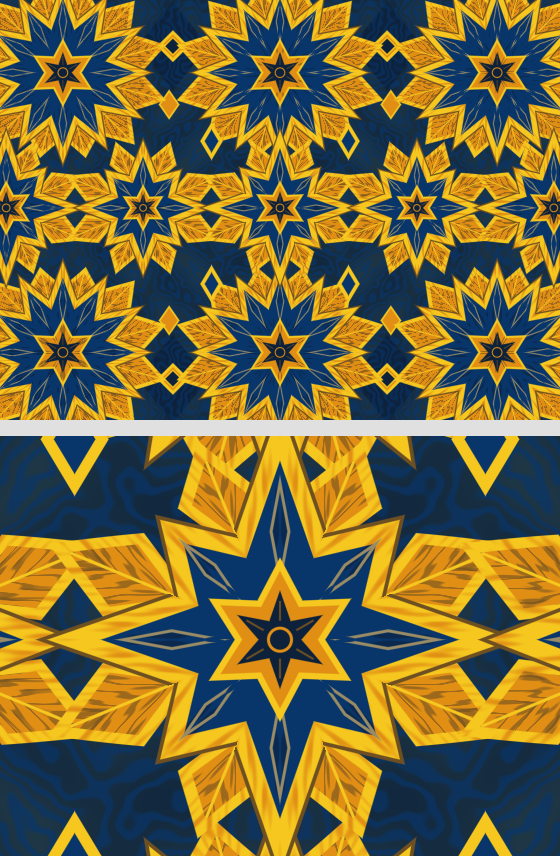
Top: the whole. Bottom: its middle third, enlarged.
Give the GLSL for this pattern, as a Shadertoy shader.

```glsl
// Ornamental gold and blue starbursts: two rows of three twelve-point stars with
// a row of eight-point stars between them, over an engraved navy ground.
// Angular folding builds the points and leaves; gradient noise adds brush wear.

const vec3 YELLOW = vec3(0.96, 0.78, 0.12);
const vec3 ORANGE = vec3(0.88, 0.56, 0.08);
const vec3 BROWN = vec3(0.43, 0.31, 0.13);
const vec3 BLUE = vec3(0.03, 0.21, 0.42);
const vec3 SLATE = vec3(0.13, 0.23, 0.28);
const vec3 INK = vec3(0.05, 0.13, 0.23);
const vec3 GREY = vec3(0.50, 0.54, 0.50);
const vec2 BIG_PITCH = vec2(0.517, 0.333);  // spacing, and row offset from the axis
const float SMALL_PITCH = 0.326;
const float AXIS_Y = -0.006;
const float HAIRLINE = 0.0012;
const float WEAR = 0.6;
const float PI = 3.14159265;

vec2 hashGradient(vec2 cell) {
    float a = fract(sin(dot(cell, vec2(127.1, 311.7))) * 43758.5) * 2.0 * PI;
    return vec2(cos(a), sin(a));
}

float gradientNoise(vec2 p) {
    vec2 i = floor(p), f = fract(p);
    vec2 u = f * f * f * (f * (f * 6.0 - 15.0) + 10.0), e = vec2(1, 0);
    float low = mix(dot(hashGradient(i), f), dot(hashGradient(i + e), f - e), u.x);
    float high = mix(dot(hashGradient(i + e.yx), f - e.yx),
                     dot(hashGradient(i + e.xx), f - e.xx), u.x);
    return mix(low, high, u.y);
}

void paint(inout vec3 c, vec3 color, float d) {
    float px = 0.8 / iResolution.y;
    c = mix(c, color, 1.0 - smoothstep(-px, px, d));
}

// x: along the nearest ray, y: distance from it, z: 1 on odd rays
vec3 foldRays(vec2 p, float n, float turn) {
    float s = PI / n, a = atan(p.x, p.y) + turn * s + s;
    float b = abs(mod(a, 2.0 * s) - s);
    return vec3(length(p) * vec2(cos(b), sin(b)), mod(floor(a / (2.0 * s)), 2.0));
}

float starEdge(vec2 q, float n, float tip, float valley) {
    vec2 edge = valley * vec2(cos(PI / n), sin(PI / n)) - vec2(tip, 0);
    return dot(q - vec2(tip, 0), normalize(vec2(edge.y, -edge.x)));
}

float kite(vec2 p, vec2 size) {
    p = abs(p);
    return (p.x * size.y + p.y * size.x - size.x * size.y) / length(size);
}

void flower(inout vec3 c, vec2 p, float n, float tip, float oddTip, float valley,
            float rim, float reach, float seed) {
    float r = length(p);
    if (r > 0.3) return;
    vec3 ray = foldRays(p, n, 0.0), gap = foldRays(p, n, 1.0);
    float brush = gradientNoise(vec2(ray.x * 28.0, ray.y * 170.0) + seed);
    float scratch = smoothstep(0.22, 0.42, brush) * WEAR;
    vec3 gold = mix(YELLOW, ORANGE, smoothstep(-0.1, 0.5, brush));
    vec3 amber = mix(ORANGE, BROWN, scratch);

    // Feathered leaves between the rays, shorter near the vertical
    reach *= 1.0 - 0.2 * pow(abs(p.y) / max(r, 1e-4), 4.0);
    vec2 size = vec2(0.5 * (reach - valley), 0.19 * reach);
    vec2 leaf = gap.xy - vec2(0.5 * (reach + valley), 0);
    float d = kite(leaf, size);
    float barbs = smoothstep(0.55, 0.95, sin((gap.x - 1.6 * gap.y) * 330.0 + 5.0 * brush));
    paint(c, gold, d);
    paint(c, mix(amber, BROWN, barbs * WEAR), d + 0.009);
    paint(c, YELLOW, max(d + 0.009, gap.y - HAIRLINE));

    // Gold rim around the blue star
    float rayTip = mix(tip, oddTip, ray.z);
    d = starEdge(ray.xy, n, rayTip, valley);
    paint(c, BROWN, d - rim - 0.003);
    paint(c, gold, d - rim);
    paint(c, mix(BLUE, INK, scratch), d);
    vec2 inset = ray.xy - vec2(mix(valley, rayTip, 0.22), 0);
    float chevron = abs(kite(inset, vec2(0.27, 0.05) * rayTip)) - HAIRLINE;
    paint(c, mix(GREY, ORANGE, 0.25), max(chevron, -brush * 0.01 - 0.002));

    // Six-point heart
    vec2 six = foldRays(p, 6.0, 0.0).xy;
    float heart = 0.46 * tip;
    d = starEdge(six, 6.0, heart, 0.55 * heart);
    paint(c, YELLOW, d);
    paint(c, amber, d + 0.005);
    paint(c, INK, starEdge(six, 6.0, 0.6 * heart, 0.26 * heart));
    paint(c, ORANGE, abs(r - 0.14 * heart) - HAIRLINE);
    paint(c, BROWN, max(six.y - 0.0008, abs(six.x - 0.35 * heart) - 0.12 * heart));
}

void mainImage(out vec4 fragColor, in vec2 fragCoord) {
    vec2 p = (fragCoord - 0.5 * iResolution.xy) / iResolution.y;
    vec2 m = vec2(abs(p.x), abs(p.y - AXIS_Y));

    // Engraved ground with mirrored contour lines
    float swell = gradientNoise(m * 13.0);
    float engraving = sin(32.0 * swell + 6.0 * gradientNoise(m * 45.0));
    vec3 c = mix(INK, SLATE, 0.55 + 0.6 * swell);
    c = mix(c, BLUE, 0.65 * smoothstep(-0.4, 0.8, engraving));

    // Diamonds between the large stars
    vec2 hollow = m - vec2(0.255, 0.396), solid = m - vec2(0.264, 0.257);
    paint(c, mix(INK, BLUE, 0.3 + 0.3 * engraving), kite(hollow, vec2(0.085, 0.105)));
    float d = kite(hollow, vec2(0.038));
    paint(c, YELLOW, d);
    paint(c, ORANGE, abs(d + 0.009) - 0.002);
    paint(c, INK, d + 0.014);
    d = kite(solid, vec2(0.025, 0.036));
    paint(c, YELLOW, d);
    paint(c, ORANGE, d + 0.004);

    // Two rows of large stars
    for (int j = -1; j <= 1; j += 2)
        for (int i = -1; i <= 1; i++) {
            vec2 center = vec2(i, j) * BIG_PITCH + vec2(0, AXIS_Y);
            flower(c, p - center, 12.0, 0.178, 0.172, 0.105, 0.013, 0.255, float(i * 7 + j * 3));
        }

    // Open pointed frames beside the central column
    d = kite(m - vec2(0.163, 0.17), vec2(0.027, 0.045));
    paint(c, YELLOW, d);
    paint(c, BLUE, d + 0.009);

    // Middle row, alternating wide and compact stars
    for (int i = -2; i <= 2; i++) {
        float wide = float(1 - abs(i) % 2);
        flower(c, p - vec2(float(i) * SMALL_PITCH, 0.005), 8.0, mix(0.122, 0.142, wide),
               mix(0.1, 0.108, wide), mix(0.064, 0.07, wide), 0.014, 0.2, float(i * 5) + 20.0);
    }
    fragColor = vec4(c, 1);
}
```
